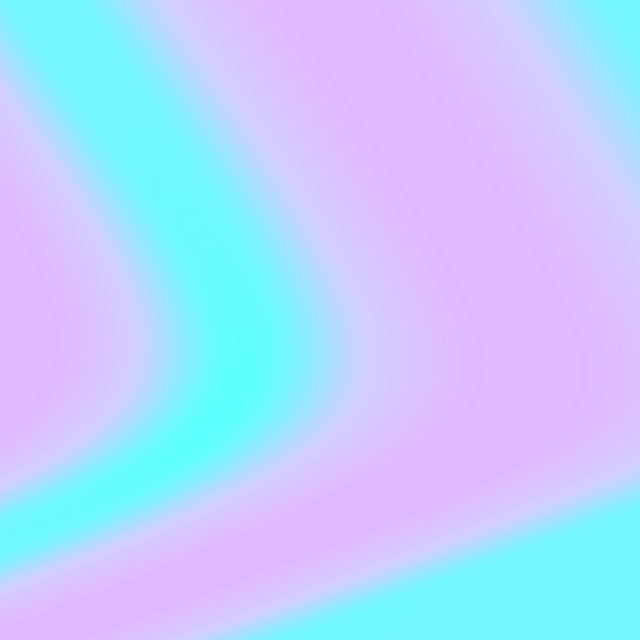
A three.js fragment shader for this background:

```glsl
// Soft pastel bands of cyan, lavender and orchid that bend around the left side.
// Two slanted ramps are joined by a smooth maximum into one bent field,
// whose levels are the band edges; the colours blend by distance to them.

varying vec2 vUv;

// Maximum of two values with a rounded corner of the given softness
float smoothMax(float a, float b, float softness) {
  return max(a, b) + softness * log(1.0 + exp(-abs(a - b) / softness));
}

// Band level, rising from the left blob to the outer corners
float bandField(vec2 p) {
  // Upper arm: spacing widens to the right, with a slight bow near the corner
  float slant = p.x - 0.64 * p.y + 0.03 * exp(-8.0 * dot(p, p));
  float upper = (sqrt(max(0.0462 + 0.078 * (slant - 0.013), 0.0)) - 0.215) / 0.039;

  // Lower arm: evenly spaced, shallow diagonal
  float lower = (p.y + 0.35 * p.x - 0.807) / 0.104;

  return smoothMax(upper, lower, 1.15 - 0.45 * p.x * p.x);
}

void main() {
  vec2 p = vec2(vUv.x, 1.0 - vUv.y);
  float level = bandField(p);

  // Signed depth: positive in the blob and the broad band, negative in cyan
  float blob = -0.15 - level;
  float band = min(level - 0.9, 3.05 - level);
  float depth = max(blob, band);

  vec3 cyan = vec3(0.45, 0.965, 1.0);
  vec3 brightCyan = vec3(0.36, 1.0, 1.0);
  vec3 lavender = vec3(0.83, 0.81, 1.0);
  vec3 orchid = vec3(0.885, 0.72, 1.0);

  // Brighter pool in the bend of the cyan band
  vec2 fromPool = p - vec2(0.32, 0.64);
  float pool = exp(-14.0 * dot(fromPool, fromPool)) * smoothstep(-0.15, -0.5, depth);
  vec3 color = mix(cyan, brightCyan, pool);

  // Cyan fades to lavender, then to the orchid ridge
  color = mix(color, lavender, smoothstep(-0.35, 0.3, depth));
  color = mix(color, orchid, smoothstep(0.1, 0.9, depth));

  gl_FragColor = vec4(color, 1.0);
}
```
